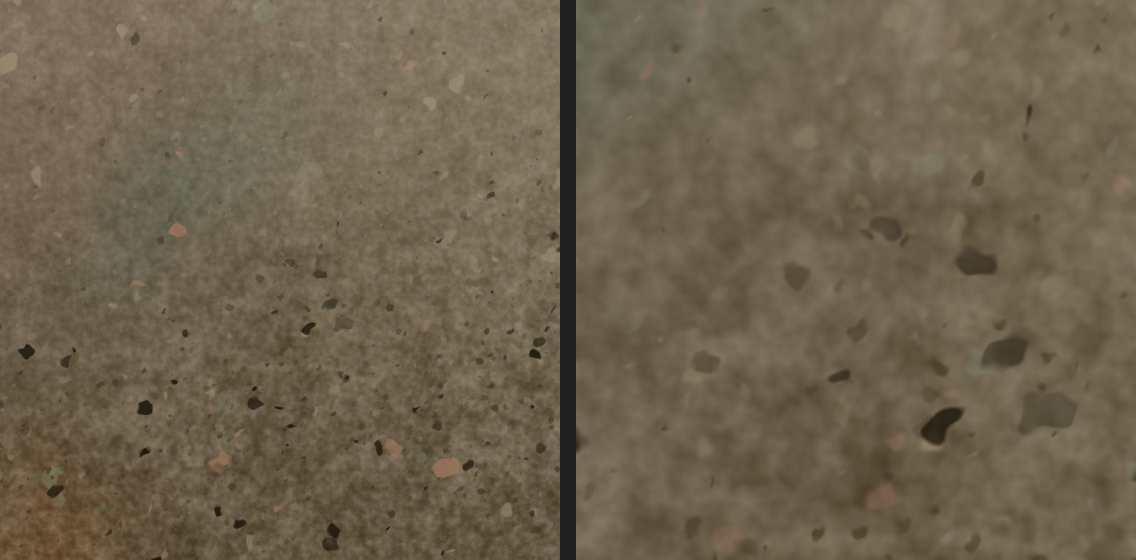
Left: the whole. Right: its middle third, enlarged.
This texture is drawn by a WebGL 1 fragment shader. Its source:

```glsl
precision highp float;
uniform vec2 u_resolution;

#define STONE vec3(0.445, 0.397, 0.314)
#define CREAM vec3(0.60, 0.55, 0.45)
#define PINK vec3(0.62, 0.47, 0.37)
#define SAGE vec3(0.50, 0.53, 0.43)
#define PIT vec3(0.11, 0.09, 0.05)
#define SOIL vec3(0.26, 0.21, 0.12)
#define MOTTLE 1.4
#define CHIP_CELLS 17.0
#define PIT_CELLS 23.0
#define FLECK_CELLS 52.0

vec2 hash2(vec2 p) {
  vec3 q = fract(p.xyx * vec3(0.1031, 0.1030, 0.0973));
  q += dot(q, q.yzx + 33.33);
  return fract((q.xx + q.yz) * q.zy);
}

float cornerSlope(vec2 cell, vec2 offset) {
  float angle = 6.2832 * hash2(cell).x;
  return dot(vec2(cos(angle), sin(angle)), offset);
}

// Gradient noise, centred on zero
float noise(vec2 p) {
  vec2 i = floor(p), f = fract(p), e = vec2(1.0, 0.0);
  vec2 u = f * f * f * (f * (f * 6.0 - 15.0) + 10.0);
  return mix(
    mix(cornerSlope(i, f), cornerSlope(i + e, f - e), u.x),
    mix(cornerSlope(i + e.yx, f - e.yx), cornerSlope(i + 1.0, f - 1.0), u.x), u.y);
}

// Ragged scattered grains: x is coverage, y a random tone of the grain
vec2 scatter(vec2 p, float cells, float share, float soft, float seed) {
  vec2 q = p * cells, home = floor(q), grain = vec2(0.0);
  vec2 ragged = q + 0.22 * vec2(noise(q * 2.6 + seed), noise(q * 2.6 + seed + 31.7));
  for (int j = -1; j <= 1; j++) {
    for (int i = -1; i <= 1; i++) {
      vec2 id = home + vec2(float(i), float(j));
      vec2 place = hash2(id + seed), form = hash2(id + seed + 57.0);
      vec2 pick = hash2(id + seed + 113.0);
      float angle = 0.5 + 2.0 * (form.x - 0.5);
      float c = cos(angle), s = sin(angle);
      vec2 d = mat2(c, -s, s, c) * (ragged - id - place);
      d.y *= 1.0 + 0.9 * form.x;
      float radius = mix(0.10, 0.40, form.y * form.y * form.y);
      float cover = 1.0 - smoothstep(radius - soft, radius + soft, length(d));
      cover *= smoothstep(0.0, 0.08, share - pick.x);
      if (cover > grain.x) grain = vec2(cover, pick.y);
    }
  }
  return grain;
}

vec3 chipColour(float tone) {
  vec3 colour = mix(SAGE, CREAM, smoothstep(0.15, 0.35, tone));
  return mix(colour, PINK, smoothstep(0.72, 0.85, tone));
}

void main() {
  vec2 p = gl_FragCoord.xy / u_resolution.y;
  float lower = 1.0 - smoothstep(0.1, 0.8, p.y - 0.25 * (p.x - 0.5));

  // Slanting light and mottled surface
  float light = 0.12 * (p.y - 0.5) + 0.04 * (p.x - 0.5);
  float mottle = 0.035 * noise(p * 5.0 + 3.0) + 0.04 * noise(p * 14.0 + 17.0);
  mottle += 0.055 * noise(p * 36.0 + 41.0) + 0.05 * noise(p * 80.0 + 73.0);
  mottle += 0.025 * noise(p * 170.0 + 9.0);
  vec3 colour = STONE + light + MOTTLE * mix(0.7, 1.2, lower) * mottle;

  // Broad stains: mauve, green-grey band and rust in the corner
  vec2 wander = p + 0.09 * vec2(noise(p * 6.0 + 5.0), noise(p * 6.0 + 25.0));
  float mauve = smoothstep(0.7, 0.0, wander.x) * smoothstep(0.2, 0.6, wander.y);
  colour += mauve * vec3(0.012, -0.006, 0.004);
  vec2 along = normalize(vec2(1.0, 0.95)), fromBand = wander - vec2(0.31, 0.64);
  vec2 band = vec2(dot(fromBand, along), dot(fromBand, vec2(-along.y, along.x)));
  float green = exp(-dot(band * band, vec2(14.0, 110.0)));
  colour += green * vec3(-0.055, -0.008, 0.0);
  float rust = exp(-9.0 * dot(wander - vec2(0.06, 0.0), wander - vec2(0.06, 0.0)) / 0.3);
  colour += rust * vec3(0.055, 0.0, -0.03);

  // Pale chips, large and small
  vec2 crumb = scatter(p, 42.0, 0.30, 0.12, 11.0);
  colour = mix(colour, chipColour(crumb.y) + 0.5 * light, 0.38 * crumb.x);
  vec2 chip = scatter(p, CHIP_CELLS, 0.27, 0.06, 201.0);
  colour = mix(colour, chipColour(chip.y) + 0.5 * light, (0.4 + 0.45 * chip.y) * chip.x);

  // Soft dirt clumps, fine flecks and deep pits, denser towards the bottom
  float clump = smoothstep(0.16, 0.5, noise(p * 27.0 + 150.0) + 0.4 * noise(p * 70.0));
  colour = mix(colour, SOIL, (0.06 + 0.34 * lower) * clump);
  vec2 fleck = scatter(p, FLECK_CELLS, mix(0.08, 0.34, lower), 0.12, 307.0);
  colour = mix(colour, SOIL, (0.25 + 0.5 * fleck.y) * fleck.x);
  float pitShare = 0.05 + 0.22 * lower + 0.08 * smoothstep(0.4, 0.9, p.x) * lower;
  vec2 pit = scatter(p, PIT_CELLS, pitShare, 0.06, 419.0);
  colour = mix(colour, PIT, (0.4 + 0.55 * pit.y) * pit.x);

  gl_FragColor = vec4(clamp(colour, 0.0, 1.0), 1.0);
}
```
